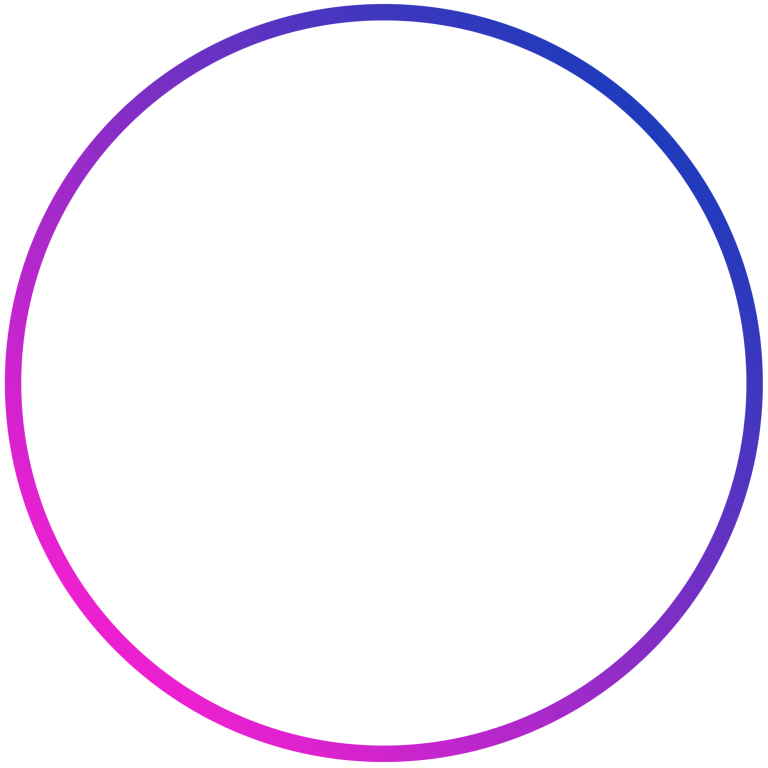
Give the GLSL for this background, as a WebGL 2 fragment shader.

```glsl
#version 300 es
precision highp float;
// A thin ring on white, shaded diagonally from magenta to blue.

#define CENTER vec2(0.4998, 0.5013)
#define RADIUS 0.4828
#define HALF_WIDTH 0.0107
#define PAPER vec3(1.0)
#define MAGENTA vec3(0.93, 0.125, 0.82)
#define BLUE vec3(0.125, 0.23, 0.735)

uniform vec2 u_resolution;
out vec4 fragColor;

// Signed distance to a circular band
float ringDistance(vec2 p, float radius, float halfWidth) {
    return abs(length(p) - radius) - halfWidth;
}

void main() {
    float side = min(u_resolution.x, u_resolution.y);
    vec2 p = (gl_FragCoord.xy - 0.5 * u_resolution) / side + 0.5 - CENTER;
    float pixel = 1.0 / side;

    // Gradient from lower left to upper right across the ring
    float along = dot(p, normalize(vec2(1.0))) / RADIUS;
    vec3 ringColor = mix(MAGENTA, BLUE, clamp(0.5 + 0.5 * along, 0.0, 1.0));

    // Soft edges about one and a half pixels wide
    float d = ringDistance(p, RADIUS, HALF_WIDTH);
    float coverage = 1.0 - smoothstep(-0.75 * pixel, 0.75 * pixel, d);

    fragColor = vec4(mix(PAPER, ringColor, coverage), 1.0);
}
```
